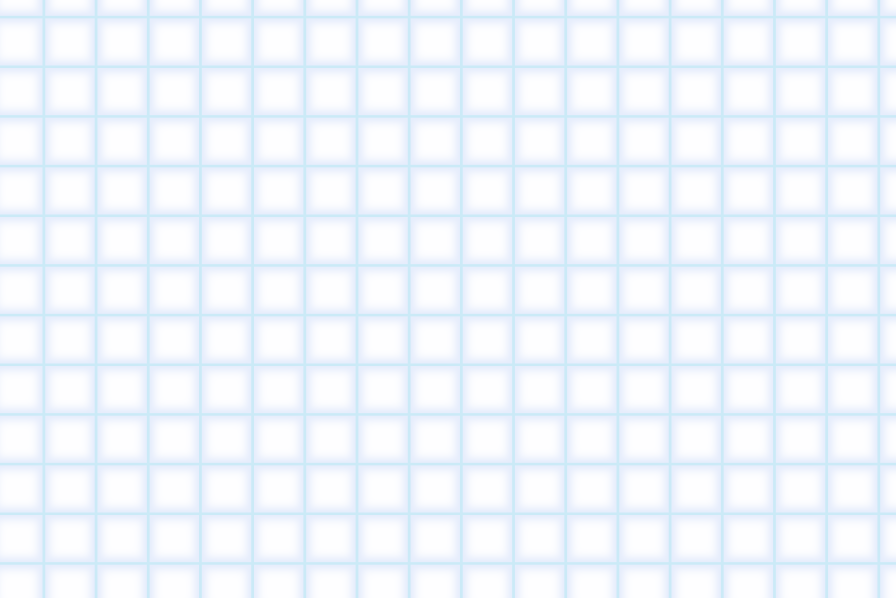
Reproduce this pattern procedurally as a WebGL 2 fragment shader.

```glsl
#version 300 es
precision highp float;
// Pale blue grid lines on white, each cell shaded with a soft lavender inner glow.

uniform vec2 u_resolution;
out vec4 fragColor;

const vec2 REPEATS = vec2(17.17, 12.04);        // cells across and up
const vec2 FIRST_LINE = vec2(0.841, 0.696);     // first line, in cells from the origin
const vec2 HALF_WIDTH = vec2(0.0023, 0.0021);   // vertical, horizontal; in canvas heights
const float GLOW_RADIUS = 0.0131;

const vec3 PAPER = vec3(0.997, 0.997, 1.0);
const vec3 GLOW = vec3(0.900, 0.928, 0.988);
const vec3 LINE = vec3(0.795, 0.918, 0.970);

// Distance to the nearest vertical (x) and horizontal (y) line, in canvas heights
vec2 gridDistance(vec2 uv, vec2 repeats, vec2 firstLine, float aspect) {
    vec2 fromLine = abs(fract(uv * repeats - firstLine + 0.5) - 0.5);
    return fromLine * vec2(aspect, 1.0) / repeats;
}

// Coverage of either of two crossing layers
float unite(vec2 coverage) {
    return 1.0 - (1.0 - coverage.x) * (1.0 - coverage.y);
}

// Gaussian falloff on both sides of a line
vec2 softGlow(vec2 dist, float radius) {
    vec2 t = dist / radius;
    return exp(-t * t);
}

// Antialiased stroke about one pixel soft
vec2 stroke(vec2 dist, vec2 halfWidth, float pixel) {
    return clamp((halfWidth - dist) / pixel + 0.5, 0.0, 1.0);
}

void main() {
    vec2 uv = gl_FragCoord.xy / u_resolution;
    float aspect = u_resolution.x / u_resolution.y;
    float pixel = 1.0 / u_resolution.y;
    vec2 dist = gridDistance(uv, REPEATS, FIRST_LINE, aspect);

    // Shaded cell, then the lines over it
    vec3 color = mix(PAPER, GLOW, unite(softGlow(dist, GLOW_RADIUS)));
    color = mix(color, LINE, unite(stroke(dist, HALF_WIDTH, pixel)));

    fragColor = vec4(color, 1.0);
}
```
